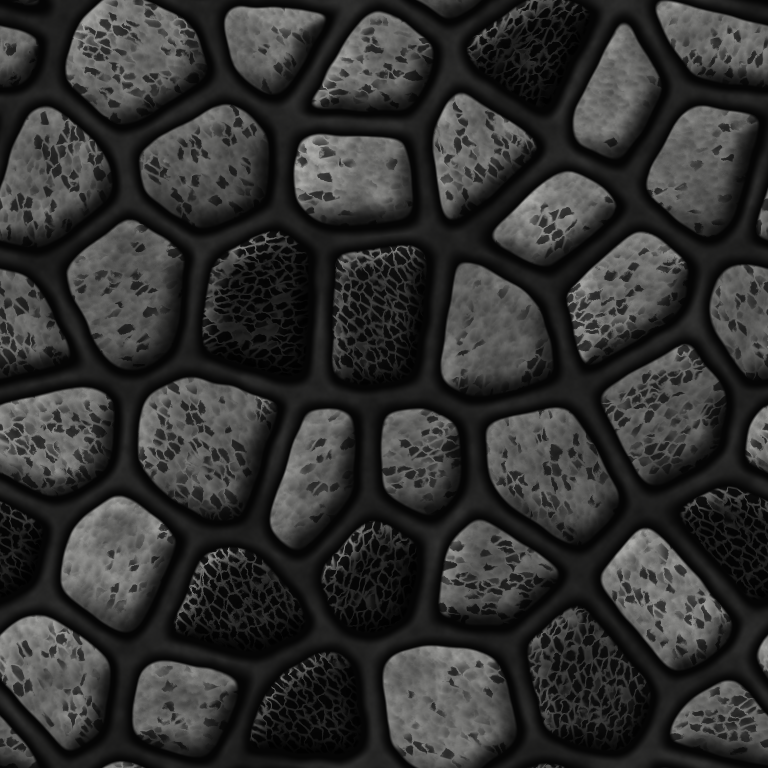
Give the GLSL for this texture, as a three.js fragment shader.

```glsl
varying vec2 vUv;

const float GRID = 6.0;       // stones across and up, even so shifted rows wrap
const float GAP = 0.10;       // half width of the mortar, in grid cells
const float ROUNDING = 18.0;  // higher gives sharper stone corners
const vec2 LIGHT = vec2(-0.6, 0.8);

vec2 hash2(vec2 p) {
  vec3 q = fract(p.xyx * vec3(0.1031, 0.1030, 0.0973));
  q += dot(q, q.yzx + 33.33);
  return fract((q.xx + q.yz) * q.zy);
}

// Value noise that repeats after a whole number of units
float noise(vec2 p, float period) {
  vec2 i = floor(p), f = fract(p);
  f = f * f * (3.0 - 2.0 * f);
  float a = hash2(mod(i, period)).x;
  float b = hash2(mod(i + vec2(1.0, 0.0), period)).x;
  float c = hash2(mod(i + vec2(0.0, 1.0), period)).x;
  float d = hash2(mod(i + 1.0, period)).x;
  return mix(mix(a, b, f.x), mix(c, d, f.x), f.y);
}

float fbm(vec2 p, float period) {
  float sum = 0.0, amp = 0.5;
  for (int i = 0; i < 4; i++) {
    sum += amp * noise(p, period);
    p *= 2.0;
    period *= 2.0;
    amp *= 0.5;
  }
  return sum / 0.9375;
}

vec2 stoneSite(vec2 cell) {
  vec2 jitter = hash2(mod(cell, GRID) + 3.0) - 0.5;
  return cell + 0.5 + vec2(0.5 * mod(cell.y, 2.0), 0.0) + 0.68 * jitter;
}

vec2 nearestCell(vec2 p) {
  vec2 best = floor(p);
  float bestDist = 100.0;
  for (int y = -2; y <= 2; y++)
  for (int x = -2; x <= 2; x++) {
    vec2 cell = floor(p) + vec2(float(x), float(y));
    vec2 r = stoneSite(cell) - p;
    if (dot(r, r) < bestDist) { bestDist = dot(r, r); best = cell; }
  }
  return best;
}

// xy: outward direction of the nearest sides, z: rounded distance to the border
vec3 stoneBorder(vec2 p, vec2 cell) {
  vec2 site = stoneSite(cell), outward = vec2(0.0);
  float total = 0.0;
  for (int y = -2; y <= 2; y++)
  for (int x = -2; x <= 2; x++) {
    if (x == 0 && y == 0) continue;
    vec2 other = stoneSite(cell + vec2(float(x), float(y)));
    vec2 dir = normalize(other - site);
    float w = exp(-ROUNDING * dot(0.5 * (site + other) - p, dir));
    outward += w * dir;
    total += w;
  }
  return vec3(outward / total, -log(total) / ROUNDING);
}

// x: distance to the pit centre, y: distance to the ridge, z: random per pit
vec3 pitCells(vec2 p) {
  float f1 = 8.0, f2 = 8.0, id = 0.0;
  for (int y = -1; y <= 1; y++)
  for (int x = -1; x <= 1; x++) {
    vec2 cell = floor(p) + vec2(float(x), float(y));
    vec2 h = hash2(cell);
    float d = length(cell + h - p);
    if (d < f1) { f2 = f1; f1 = d; id = fract(h.x * 7.3 + h.y * 5.1); }
    else f2 = min(f2, d);
  }
  return vec3(f1, f2 - f1, id);
}

float stoneTone(vec2 local, vec2 seed, float facing, float depth) {
  vec2 rnd = hash2(seed + 41.0), look = hash2(seed + 87.0);
  float dark = smoothstep(0.78, 0.88, rnd.x);
  float patches = fbm(local * 3.0 + seed * 9.0, 256.0);
  float grain = fbm(local * 16.0 + seed * 13.0, 512.0);

  // Elongated pits, turned differently on each stone
  float angle = 3.14 * look.x, c = cos(angle), s = sin(angle);
  vec2 q = mat2(c, s, -s, c) * local * vec2(10.0, 16.0);
  vec3 pit = pitCells(q + 0.9 * (grain - 0.5) + seed * 37.0);
  float bevel = 1.0 - smoothstep(0.0, 0.20, depth);
  float rim = bevel * max(facing, 0.0);
  float amount = mix(0.1, 0.6, look.y) + 0.9 * (patches - 0.5) + dark - 0.4 * rim;
  float hole = smoothstep(0.03, 0.38, pit.y) * smoothstep(-0.12, 0.2, amount - pit.z);

  float tone = mix(0.33, 0.45, rnd.y) * (0.72 + 0.56 * patches);
  tone *= 0.78 + 0.44 * grain;
  tone *= 0.92 + 0.16 * smoothstep(0.0, 0.6, pit.x);
  tone *= mix(1.0, 0.36, dark * (1.0 - rim));
  tone *= 1.0 - mix(0.62, 0.85, dark) * hole;

  // Bright upper left rim, deep shade at the lower right
  float shade = bevel * smoothstep(-0.15, 0.75, -facing);
  return tone * (1.0 + 0.22 * rim) * (1.0 - 0.82 * shade);
}

void main() {
  vec2 p = vUv * GRID;
  vec2 cell = nearestCell(p);
  vec3 border = stoneBorder(p, cell);
  float depth = border.z - GAP + 0.025 * (noise(p * 6.0, GRID * 6.0) - 0.5);
  float facing = dot(border.xy, LIGHT);

  // Mortar, darkened where it meets the stones
  float away = -depth / GAP;
  float start = mix(0.05, 0.3, smoothstep(-0.5, 0.5, -facing));
  float mortar = 0.135 * (0.6 + 0.8 * fbm(p * 2.0, GRID * 2.0));
  mortar *= 0.8 + 0.4 * fbm(p * 12.0, GRID * 12.0);
  mortar = mix(0.02, mortar, smoothstep(start, 1.0, away));

  float stone = stoneTone(p - stoneSite(cell), mod(cell, GRID), facing, depth);
  float tone = mix(mortar, stone, smoothstep(-0.012, 0.012, depth));
  gl_FragColor = vec4(tone * vec3(1.0, 1.0, 0.985), 1.0);
}
```
